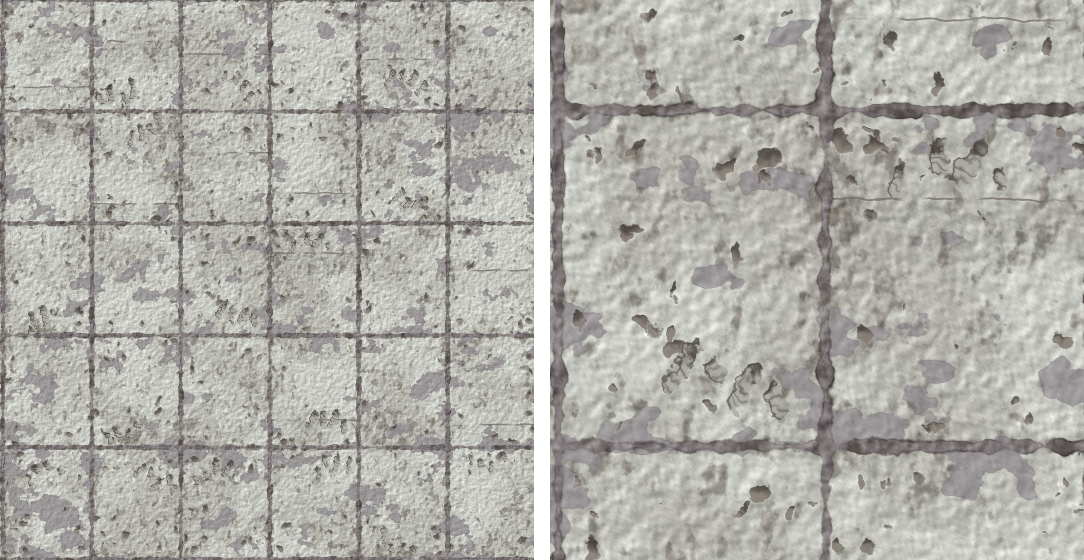
Left: the whole. Right: its middle third, enlarged.
Write a Shadertoy shader that draws this texture.

```glsl
// Weathered pale plaster tiles in a grid, with chipped edges, peeled patches, pits and gouges.

#define GRID vec2(6.0, 5.0)       // tiles across and down
#define SHIFT vec2(0.005, 0.001)  // grid offset, in canvas heights
#define JOINT 0.0032              // half width of a joint
#define CORNER 0.005              // tile corner radius
#define CHIPPING 0.009            // raggedness of tile edges
#define GRAIN 0.36                // strength of the surface relief
#define PEEL_LEVEL 0.72           // higher leaves fewer peeled patches
#define PITS 22                   // pits per tile
#define GOUGES 4                  // gouges per cluster
#define GOUGE_CHANCE 0.60         // share of tiles with a cluster
#define CRACK_CHANCE 0.45         // share of tiles with a level crack

const vec3 PLASTER = vec3(0.79, 0.80, 0.77);
const vec3 STAINED = vec3(0.71, 0.71, 0.68);
const vec3 GRIME   = vec3(0.46, 0.43, 0.40);
const vec3 PEELED  = vec3(0.58, 0.56, 0.57);
const vec3 MORTAR  = vec3(0.50, 0.47, 0.47);
const vec3 HOLLOW  = vec3(0.25, 0.22, 0.20);

float hash21(vec2 p) {
    vec3 q = fract(p.xyx * 0.1031);
    q += dot(q, q.yzx + 33.33);
    return fract((q.x + q.y) * q.z);
}

vec2 hash22(vec2 p) {
    vec3 q = fract(p.xyx * vec3(0.1031, 0.1030, 0.0973));
    q += dot(q, q.yzx + 33.33);
    return fract((q.xx + q.yz) * q.zy);
}

float noise(vec2 p) {
    vec2 i = floor(p), f = fract(p);
    f = f * f * (3.0 - 2.0 * f);
    return mix(mix(hash21(i), hash21(i + vec2(1, 0)), f.x),
               mix(hash21(i + vec2(0, 1)), hash21(i + vec2(1, 1)), f.x), f.y);
}

float fbm(vec2 p) {
    float sum = 0.0, amp = 0.53;
    for (int i = 0; i < 4; i++) {
        sum += amp * noise(p);
        p = mat2(1.6, 1.2, -1.2, 1.6) * p + 17.3;
        amp *= 0.5;
    }
    return sum;
}

mat2 rotate(float a) {
    float c = cos(a), s = sin(a);
    return mat2(c, s, -s, c);
}

float roundBox(vec2 p, vec2 halfSize, float r) {
    vec2 b = abs(p) - halfSize + r;
    return length(max(b, 0.0)) + min(max(b.x, b.y), 0.0) - r;
}

void mainImage(out vec4 fragColor, in vec2 fragCoord) {
    float px = 1.0 / iResolution.y;
    vec2 p = fragCoord * px;
    vec2 cell = vec2(iResolution.x * px, 1.0) / GRID;
    vec2 g = (p - SHIFT) / cell;
    vec2 id = mod(floor(g), GRID) + 7.0;
    vec2 q = (fract(g) - 0.5) * cell;
    vec2 seed = hash22(id * 3.7), pick = hash22(id * 5.3 + 41.0);

    // Shared noise fields and the ragged tile outline
    float rough = fbm(p * 90.0) - 0.5;
    float fine = fbm(p * 170.0) - 0.5;
    float relief = fbm(p * 170.0 + vec2(-0.4, 0.4)) - 0.5 - fine;
    float broad = fbm(p * 13.0 + 5.0);
    vec2 warped = q + 0.009 * (vec2(fbm(p * 130.0 + 3.0), fbm(p * 130.0 + 47.0)) - 0.5);
    float inset = -roundBox(q, cell * 0.5 - JOINT, CORNER) + rough * CHIPPING;
    float nearEdge = exp(-max(inset, 0.0) * 75.0);

    // Plaster with soft stains and speckled grime
    float tone = smoothstep(0.30, 0.68, broad + (seed.y - 0.5) * 0.08 + rough * 0.5);
    vec3 col = mix(PLASTER, STAINED, tone);
    float speck = fbm(p * vec2(105.0, 80.0) + 31.0) + 0.09 * nearEdge + 0.35 * (broad - 0.5);
    col = mix(col, GRIME, 0.6 * smoothstep(0.63, 0.80, speck));

    // Ragged peeled patches, heavier on some tiles and along edges
    float wear = fbm(p * vec2(24.0, 34.0) + 9.0) + 0.30 * rough
               + 0.13 * seed.x * seed.x * seed.x + 0.10 * nearEdge;
    float peel = smoothstep(PEEL_LEVEL - 0.015, PEEL_LEVEL + 0.015, wear);
    float rim = smoothstep(0.025, 0.0, abs(wear - PEEL_LEVEL));
    col = mix(col, PEELED, peel * 0.85) - 0.06 * rim;
    col += relief * GRAIN * mix(1.0, 0.6, peel);

    // Level crack with a slight change of tone below it
    if (pick.x < CRACK_CHANCE) {
        float y = q.y - (pick.y - 0.5) * cell.y * 0.7 + rough * 0.004;
        float line = 1.0 - smoothstep(0.0002, 0.0002 + 1.3 * px, abs(y));
        col -= 0.03 * smoothstep(0.0, -0.002, y) * smoothstep(-0.06, 0.0, y);
        col = mix(col, GRIME, 0.8 * line * smoothstep(0.25, 0.6, noise(p * 60.0)));
    }

    // Jagged pits crowd toward the tile edges; their upper side is darkest
    for (int i = 0; i < PITS; i++) {
        vec2 key = id * 13.0 + float(i) * vec2(7.1, 3.3);
        vec2 c = hash22(key) * 2.0 - 1.0, r = hash22(key + 91.0);
        c = sign(c) * pow(abs(c), vec2(0.5)) * cell * 0.47;
        float size = mix(0.0008, 0.0062, r.x * r.x * r.x);
        vec2 v = rotate((r.y - 0.5) * 2.8) * (warped - c);
        float d = length(v * vec2(1.3, 0.75)) - size + fine * 0.008;
        float shade = smoothstep(-size, size, warped.y - c.y + fine * 0.012);
        col += 0.05 * smoothstep(0.003, 0.0, abs(d)) * (1.0 - shade);
        col = mix(col, mix(GRIME * 1.1, HOLLOW, shade), 0.85 * smoothstep(1.5 * px, -px, d));
    }

    // Clusters of crumbled gouges, pale inside with dark pockets
    if (hash21(id + 57.0) < GOUGE_CHANCE) {
        vec2 h = hash22(id * 9.1 + 23.0) - 0.5;
        vec2 anchor = vec2(h.x * 0.45, sign(h.y) * (0.24 + 0.32 * abs(h.y))) * cell;
        mat2 turn = rotate((seed.y - 0.5) * 1.6);
        for (int i = 0; i < GOUGES; i++) {
            vec2 r = hash22(id * 11.0 + float(i) * 4.7);
            vec2 v = turn * (warped - anchor) - vec2((float(i) - 1.5) * 0.019, (r.y - 0.5) * 0.03);
            v = rotate((r.x - 0.5) * 1.2) * v;
            float len = mix(0.003, 0.013, r.x), width = mix(0.003, 0.005, r.y);
            float d = length(vec2(v.x, v.y - clamp(v.y, -len, len))) - width + fine * 0.009;
            float ribs = 0.5 + 0.5 * sin(v.y * 850.0 + v.x * 250.0 + rough * 14.0);
            float pocket = smoothstep(0.1 * len, len + width, v.y + fine * 0.02);
            float dark = clamp(0.1 + 0.6 * ribs * ribs * ribs * (rough + 0.7) + 0.8 * pocket, 0.0, 1.0);
            float side = smoothstep(0.6, -0.6, v.x / width);
            col = mix(col, mix(STAINED, HOLLOW, dark), 0.8 * smoothstep(1.5 * px, -px, d));
            col = mix(col, HOLLOW, 0.6 * side * smoothstep(0.0016, 0.0, abs(d)));
        }
    }

    // Mortar joints with a dark broken seam against the tile
    vec3 mortar = MORTAR + relief * 0.4 + rough * 0.25;
    mortar = mix(mortar, HOLLOW, 0.6 * smoothstep(0.60, 0.74, fbm(p * 48.0 + 70.0)));
    col = mix(mortar, col, smoothstep(-px, px, inset));
    col -= 0.16 * noise(p * 35.0) * smoothstep(0.0015, 0.0, abs(inset));

    fragColor = vec4(clamp(col, 0.0, 1.0), 1.0);
}
```
